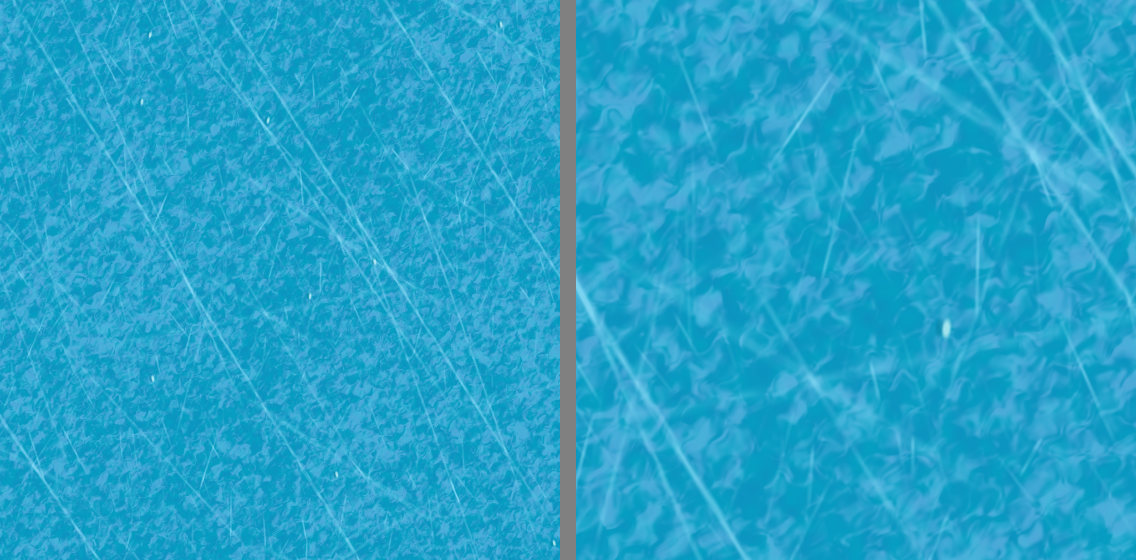
Left: the whole. Right: its middle third, enlarged.
Write a Shadertoy shader that draws this texture.

```glsl
const vec3 DEEP_BLUE = vec3(0.035, 0.597, 0.754);
const vec3 PALE_BLUE = vec3(0.285, 0.682, 0.850);
const vec3 SCRATCH_BLUE = vec3(0.50, 0.84, 0.95);
const vec3 GLINT_WHITE = vec3(0.72, 0.93, 0.95);
const vec3 HUE_SHIFT = vec3(-0.03, 0.05, 0.01);
const float MOTTLE_SCALE = 82.0;
const float MOTTLE_ROUGHNESS = 0.8;
const float CLOUD_SCALE = 4.5;
const float WISP_CELL = 0.068;
const float GLINT_CELL = 0.21;
const float GLINT_CHANCE = 0.4;

vec2 hash2(vec2 p) {
    vec3 q = fract(p.xyx * vec3(0.1031, 0.1030, 0.0973));
    q += dot(q, q.yzx + 33.33);
    return fract((q.xx + q.yz) * q.zy);
}

float noise(vec2 p) {
    vec2 cell = floor(p), f = fract(p);
    f = f * f * (3.0 - 2.0 * f);
    float low = mix(hash2(cell).x, hash2(cell + vec2(1, 0)).x, f.x);
    float high = mix(hash2(cell + vec2(0, 1)).x, hash2(cell + vec2(1, 1)).x, f.x);
    return mix(low, high, f.y);
}

mat2 rotation(float angle) {
    float c = cos(angle), s = sin(angle);
    return mat2(c, s, -s, c);
}

float fbm(vec2 p) {
    float sum = 0.0, total = 0.0, weight = 1.0;
    for (int i = 0; i < 3; i++) {
        sum += weight * noise(p);
        total += weight;
        p = rotation(0.3) * p * 1.93 + 17.3;
        weight *= MOTTLE_ROUGHNESS;
    }
    return sum / total;
}

// One worn line segment with fading ends and ragged striations
float scratch(vec2 p, vec2 middle, float angle, float halfLength, float width) {
    vec2 q = (p - middle) * rotation(angle);
    float taper = 1.0 - smoothstep(0.5, 1.0, abs(q.x) / halfLength);
    float core = 1.0 - smoothstep(0.0, width + 0.7 / iResolution.y, abs(q.y));
    if (taper * core <= 0.0) return 0.0;
    float wear = noise(vec2(q.x * 75.0, q.y * 320.0) + middle * 91.0);
    return taper * core * (0.2 + 0.9 * wear);
}

// Roughly parallel long scratches spread across the canvas
float scratchFamily(vec2 p, float seed, int count, float angle, float spread,
                    float halfLength, float width) {
    float sum = 0.0;
    for (int i = 0; i < count; i++) {
        vec2 r = hash2(vec2(float(i) + 3.0, seed));
        vec2 s = hash2(vec2(float(i) + 41.0, seed + 7.0));
        float a = angle + spread * (r.x - 0.5);
        vec2 along = vec2(cos(a), sin(a));
        float offset = 1.3 * ((float(i) + r.y) / float(count) - 0.5);
        vec2 middle = 0.5 + offset * vec2(-along.y, along.x) + 0.8 * (s.x - 0.5) * along;
        float strength = 0.5 + 0.5 * s.y;
        sum += strength * scratch(p, middle, a, halfLength * (0.6 + 0.8 * s.y), width);
    }
    return sum;
}

// Short hairline marks, one per cell
float wisps(vec2 p, float seed) {
    vec2 home = floor(p / WISP_CELL);
    float sum = 0.0;
    for (int y = -1; y <= 1; y++)
    for (int x = -1; x <= 1; x++) {
        vec2 cell = home + vec2(x, y);
        vec2 r = hash2(cell + seed), s = hash2(cell + seed + 53.0);
        float angle = 1.6 + 1.3 * (s.x - 0.5);
        float halfLength = WISP_CELL * (0.2 + 0.7 * s.y);
        sum += r.x * r.y * scratch(p, (cell + r) * WISP_CELL, angle, halfLength, 0.0016);
    }
    return sum;
}

// Sparse bright flecks; x is the fleck, y its shaded side
vec2 glints(vec2 p) {
    vec2 cell = floor(p / GLINT_CELL);
    vec2 r = hash2(cell + 19.0), s = hash2(cell + 71.0);
    vec2 q = (p - (cell + 0.1 + 0.8 * r) * GLINT_CELL) * rotation(1.2 + 0.6 * s.y);
    vec2 size = vec2(0.0080, 0.0036);
    float fleck = 1.0 - smoothstep(0.3, 1.0, length(q / size));
    float shade = 1.0 - smoothstep(0.3, 1.0, length((q - vec2(0.0, 0.004)) / size));
    return vec2(fleck, shade) * step(s.x, GLINT_CHANCE);
}

void mainImage(out vec4 fragColor, in vec2 fragCoord) {
    vec2 p = fragCoord / iResolution.y;

    // Patchy frost, slightly drawn out along a rising diagonal
    vec2 grain = p * rotation(0.8) * vec2(0.75, 1.2) * MOTTLE_SCALE;
    grain += 0.8 * (vec2(noise(p * 110.0), noise(p * 110.0 + 31.0)) - 0.5);
    float cloud = noise(p * CLOUD_SCALE + 5.0) + 0.6 * noise(p * CLOUD_SCALE * 2.7) - 0.8;
    float frost = fbm(grain) + 0.13 * cloud + 0.05 * (p.x - 0.5);

    // Fine fibres in two steep directions
    float fibres = noise(p * rotation(1.25) * vec2(45.0, 260.0));
    fibres += noise(p * rotation(1.95) * vec2(45.0, 260.0) + 40.0) - 1.0;
    frost += 0.11 * fibres;
    vec3 color = mix(DEEP_BLUE, PALE_BLUE, smoothstep(0.31, 0.75, frost));
    color += HUE_SHIFT * (noise(p * 130.0 + 60.0) - 0.45);

    // Long scratches, from bold cuts to faint scuffs
    float marks = 0.85 * scratchFamily(p, 2.0, 5, -0.99, 0.10, 0.75, 0.0036);
    marks += 0.55 * scratchFamily(p, 11.0, 8, -0.95, 0.30, 0.30, 0.0030);
    marks += 0.60 * scratchFamily(p, 23.0, 6, -1.20, 0.16, 0.38, 0.0025);
    marks += 0.60 * scratchFamily(p, 37.0, 7, -0.55, 0.14, 0.26, 0.0065);
    marks += 0.45 * scratchFamily(p, 43.0, 7, 0.66, 0.20, 0.24, 0.0050);
    marks += 0.60 * scratchFamily(p, 59.0, 7, 1.28, 0.22, 0.20, 0.0022);
    marks += 0.26 * scratchFamily(p, 67.0, 5, 0.25, 0.25, 0.28, 0.0060);
    marks += 0.85 * (wisps(p, 5.0) + wisps(p + 0.031, 83.0) + wisps(p + 0.053, 137.0));
    color = mix(color, SCRATCH_BLUE, min(marks, 0.9));

    vec2 glint = glints(p);
    color = mix(color, DEEP_BLUE * 0.85, 0.6 * glint.y);
    color = mix(color, GLINT_WHITE, 0.85 * glint.x);
    fragColor = vec4(color, 1.0);
}
```
